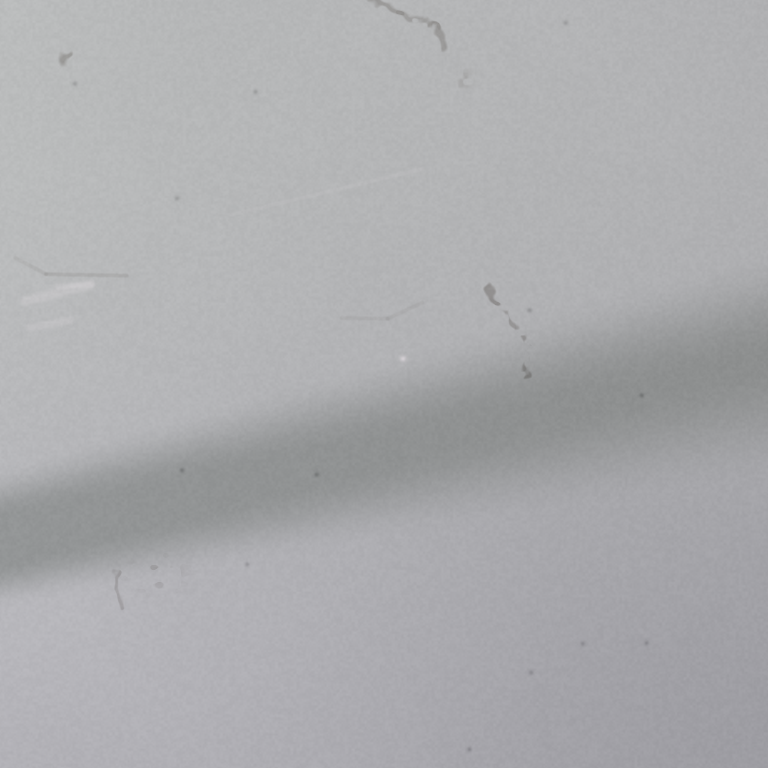
This texture is drawn by a WebGL 1 fragment shader. Its source:

```glsl
precision highp float;

uniform vec2 u_resolution;

float hash(vec2 p) {
  vec3 q = fract(vec3(p.xyx) * 0.1031);
  q += dot(q, q.yzx + 33.33);
  return fract((q.x + q.y) * q.z);
}

float valueNoise(vec2 p) {
  vec2 cell = floor(p);
  vec2 f = fract(p);
  f = f * f * (3.0 - 2.0 * f);
  return mix(mix(hash(cell), hash(cell + vec2(1.0, 0.0)), f.x),
             mix(hash(cell + vec2(0.0, 1.0)), hash(cell + 1.0), f.x), f.y);
}

float fbm(vec2 p) {
  float sum = 0.0;
  float amplitude = 0.5;
  for (int i = 0; i < 4; i++) {
    sum += amplitude * valueNoise(p);
    p = p * 2.03 + 17.0;
    amplitude *= 0.5;
  }
  return sum;
}

// Soft line segment, 1 at its centre
float stroke(vec2 p, vec2 a, vec2 b, float width) {
  vec2 along = b - a;
  float t = clamp(dot(p - a, along) / dot(along, along), 0.0, 1.0);
  return 1.0 - smoothstep(0.2 * width, width, length(p - a - along * t));
}

float blob(vec2 p, vec2 center, vec2 radius) {
  vec2 d = (p - center) / radius;
  return exp(-dot(d, d));
}

vec3 wallColor(vec2 p) {
  vec3 bottom = mix(vec3(0.700, 0.697, 0.718), vec3(0.615, 0.613, 0.635), p.x);
  vec3 top = mix(vec3(0.728, 0.735, 0.736), vec3(0.690, 0.692, 0.700), p.x);
  vec3 color = mix(bottom, top, smoothstep(0.0, 0.85, p.y));
  color += 0.020 * blob(p, vec2(0.22, 0.17), vec2(0.30, 0.16));
  return color + 0.020 * (fbm(p * 4.0) - 0.47);
}

// Slanted shadow whose edges blur more to the right
float bandShadow(vec2 p) {
  float lowerOuter = mix(0.205, 0.365, p.x) + 0.03 * p.x * (1.0 - p.x);
  float lowerInner = mix(0.265, 0.530, p.x);
  float upperInner = mix(0.325, 0.535, p.x);
  float upperOuter = mix(0.392, 0.680, p.x);
  return smoothstep(lowerOuter, lowerInner, p.y)
       * (1.0 - smoothstep(upperInner, upperOuter, p.y));
}

float darkScuffs(vec2 p) {
  vec2 warp = vec2(valueNoise(p * 90.0), valueNoise(p * 90.0 + 40.0)) - 0.5;
  vec2 q = p + 0.010 * warp;
  float broken = smoothstep(0.25, 0.65, valueNoise(p * 150.0));

  // Upper chain
  float mark = 0.8 * stroke(q, vec2(0.478, 1.005), vec2(0.520, 0.982), 0.006);
  mark += 0.7 * stroke(q, vec2(0.520, 0.982), vec2(0.566, 0.966), 0.008) * broken;
  mark += 0.8 * stroke(q, vec2(0.566, 0.966), vec2(0.581, 0.938), 0.007);
  mark += 0.5 * blob(q, vec2(0.607, 0.899), vec2(0.012, 0.010)) * broken;

  // Crack running into the shadow
  mark += stroke(q, vec2(0.637, 0.627), vec2(0.648, 0.606), 0.006);
  mark += 0.8 * stroke(q, vec2(0.648, 0.606), vec2(0.688, 0.552), 0.005) * broken;
  mark += 0.8 * stroke(q, vec2(0.685, 0.545), vec2(0.685, 0.508), 0.006) * broken;

  // Lower left scratches
  mark += 0.6 * stroke(q, vec2(0.152, 0.254), vec2(0.158, 0.211), 0.004);
  mark += 0.6 * blob(p, vec2(0.205, 0.253), vec2(0.030, 0.020))
        * smoothstep(0.62, 0.78, valueNoise(p * 130.0 + 9.0));

  // Chip and faint curves
  mark += 0.9 * stroke(q, vec2(0.081, 0.922), vec2(0.090, 0.931), 0.008);
  mark += 0.25 * stroke(p, vec2(0.020, 0.664), vec2(0.060, 0.643), 0.004);
  mark += 0.35 * stroke(p, vec2(0.060, 0.643), vec2(0.165, 0.641), 0.004);
  mark += 0.20 * stroke(p, vec2(0.445, 0.586), vec2(0.505, 0.585), 0.004);
  return mark + 0.20 * stroke(p, vec2(0.505, 0.585), vec2(0.550, 0.606), 0.004);
}

float lightScuffs(vec2 p) {
  float mark = 0.8 * stroke(p, vec2(0.033, 0.608), vec2(0.117, 0.629), 0.010);
  mark += 0.6 * stroke(p, vec2(0.039, 0.573), vec2(0.091, 0.583), 0.008);
  mark += 0.6 * stroke(p, vec2(0.075, 0.627), vec2(0.120, 0.630), 0.006);
  mark += 0.3 * stroke(p, vec2(0.300, 0.720), vec2(0.550, 0.780), 0.004);
  return mark + 2.5 * blob(p, vec2(0.525, 0.533), vec2(0.004));
}

// Sparse round specks, one per chosen cell
float specks(vec2 p, float cells) {
  vec2 cell = floor(p * cells);
  vec2 center = 0.2 + 0.6 * vec2(hash(cell + 3.0), hash(cell + 71.0));
  float chosen = step(0.93, hash(cell + 19.0));
  return chosen * blob(fract(p * cells), center, vec2(0.045));
}

void main() {
  vec2 p = gl_FragCoord.xy / u_resolution;
  vec3 color = wallColor(p);
  vec3 shadowColor = mix(vec3(0.570, 0.580, 0.582), vec3(0.545, 0.553, 0.552), p.x);
  color = mix(color, shadowColor, 0.95 * bandShadow(p));
  color -= vec3(0.13, 0.14, 0.15) * min(darkScuffs(p), 1.0);
  color += vec3(0.050, 0.042, 0.045) * lightScuffs(p);
  color -= 0.10 * specks(p, 14.0);

  // Fine grain
  float grain = valueNoise(p * 250.0) + 0.6 * valueNoise(p * 460.0 + 5.0) - 0.8;
  gl_FragColor = vec4(color + 0.022 * grain, 1.0);
}
```
